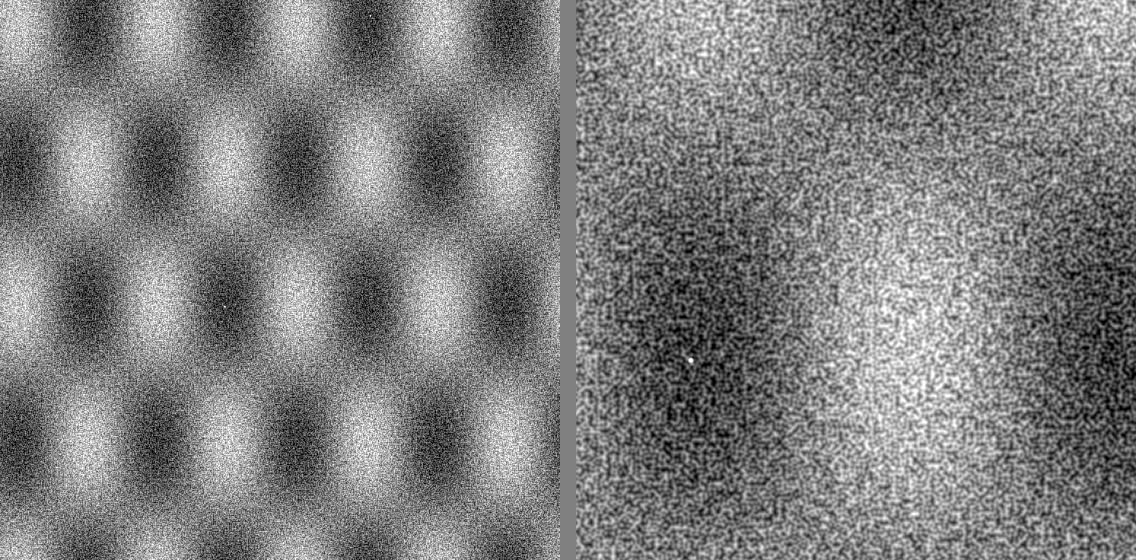
Left, the full canvas; right, a detail of the centre.
This pattern is drawn by a WebGL 1 fragment shader. Its source:

```glsl
precision highp float;

uniform vec2 u_resolution;

const float TAU = 6.2831853;
const vec2 WAVES = vec2(4.0, 2.0);          // whole periods across and up
const vec2 CREST = vec2(0.03125, 0.9583);   // centre of one bright blob
const float MID_GREY = 0.503;
const float WAVE_CONTRAST = 0.265;
const int GRAIN_OCTAVES = 3;
const float GRAIN_CELLS = 384.0;            // finest lattice, halved per octave
const float GRAIN_STRENGTH = 0.5;           // finest octave, halved per octave
const int SPECK_COUNT = 2;
const vec2 SPECK_START = vec2(0.6613, 0.9717);
const vec2 SPECK_STEP = vec2(-0.2596, -0.5195);
const float SPECK_CORE = 0.0008;
const float SPECK_EDGE = 0.0022;

float hash(vec2 p) {
  vec3 q = fract(p.xyx * 0.1031);
  q += dot(q, q.yzx + 33.33);
  return fract((q.x + q.y) * q.z);
}

// Contribution of one lattice corner, with the lattice wrapped
float cornerSlope(vec2 cell, vec2 local, vec2 corner, float cells) {
  vec2 node = mod(cell + corner, cells);
  float angle = TAU * hash(node + 0.37 * cells);
  return dot(vec2(cos(angle), sin(angle)), local - corner);
}

float gradientNoise(vec2 uv, float cells) {
  vec2 cell = floor(uv * cells);
  vec2 local = fract(uv * cells);
  vec2 blend = local * local * local * (local * (local * 6.0 - 15.0) + 10.0);
  float low = mix(cornerSlope(cell, local, vec2(0.0, 0.0), cells),
                  cornerSlope(cell, local, vec2(1.0, 0.0), cells), blend.x);
  float high = mix(cornerSlope(cell, local, vec2(0.0, 1.0), cells),
                   cornerSlope(cell, local, vec2(1.0, 1.0), cells), blend.x);
  return mix(low, high, blend.y);
}

// Film grain with energy rising towards the fine end, like white noise
float grain(vec2 uv) {
  float sum = 0.0;
  float scale = 1.0;
  for (int i = 0; i < GRAIN_OCTAVES; i++) {
    sum += scale * gradientNoise(uv, GRAIN_CELLS * scale);
    scale *= 0.5;
  }
  return sum;
}

// Staggered bright and dark blobs
float crossedWaves(vec2 uv) {
  vec2 wave = cos(TAU * WAVES * (uv - CREST));
  return wave.x * wave.y;
}

// Tiny white dots, measured with wrapped distance
float specks(vec2 uv) {
  float cover = 0.0;
  for (int i = 0; i < SPECK_COUNT; i++) {
    vec2 centre = SPECK_START + float(i) * SPECK_STEP;
    vec2 offset = fract(uv - centre + 0.5) - 0.5;
    cover = max(cover, 1.0 - smoothstep(SPECK_CORE, SPECK_EDGE, length(offset)));
  }
  return cover;
}

void main() {
  vec2 uv = gl_FragCoord.xy / u_resolution;
  float grey = MID_GREY + WAVE_CONTRAST * crossedWaves(uv);
  grey += GRAIN_STRENGTH * grain(uv);
  grey = mix(grey, 1.0, specks(uv));
  gl_FragColor = vec4(vec3(clamp(grey, 0.0, 1.0)), 1.0);
}
```
